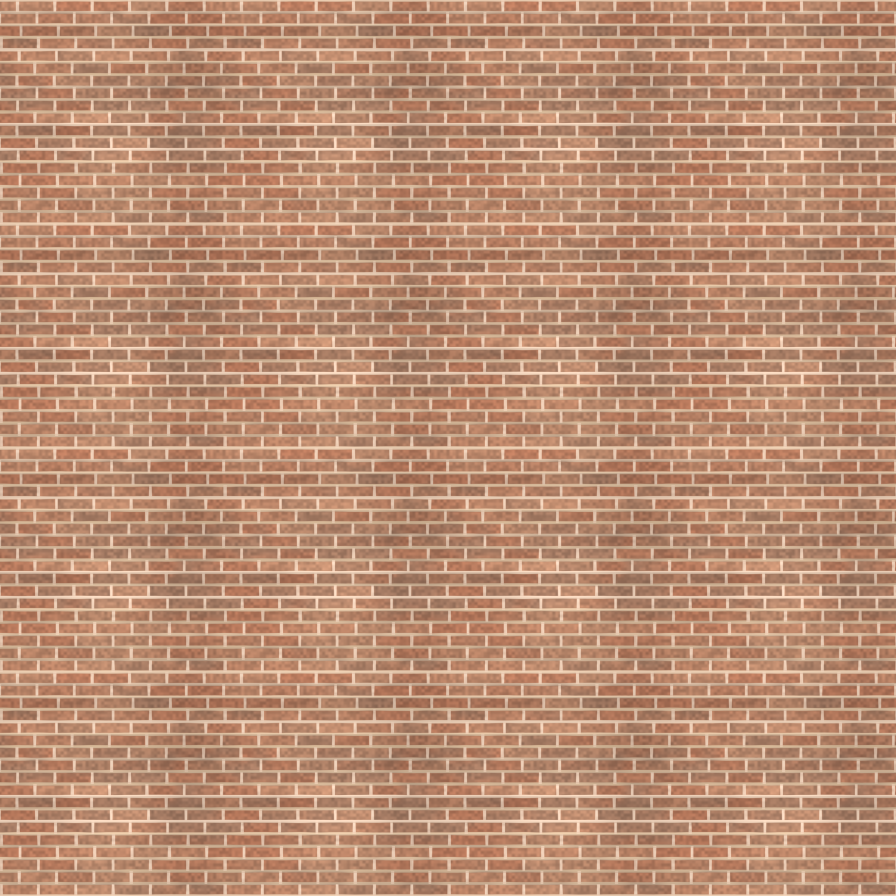
Give the GLSL for this texture, as a Shadertoy shader.

```glsl
// Seamless wall of slim clay bricks in running bond with pale, uneven mortar.

const vec2 BRICKS = vec2(24.0, 72.0);     // bricks across, courses up
const vec2 PATCH = vec2(6.0, 18.0);       // bricks and courses before the wear repeats
const float GRAIN_CELLS = 72.0;           // grain cells along one patch side
const vec2 STAIN_CELLS = vec2(12.0, 18.0);
const vec2 CLOUD_CELLS = vec2(3.0, 4.0);  // broad tone areas in one patch
const float BED_HALF = 0.12;              // half bed joint, in course heights
const float HEAD_HALF = 0.12;             // half head joint, in course heights
const float SOFTNESS = 0.06;              // least edge blur, in course heights
const float ROW_JITTER = 0.14;            // sideways drift of courses, in bricks
const float GRAIN_AMOUNT = 0.22;
const float BRICK_AMOUNT = 0.06;
const float ROW_AMOUNT = 0.09;
const float CLOUD_AMOUNT = 0.14;

const vec3 CLAY_RED = vec3(0.70, 0.46, 0.35);
const vec3 CLAY_TAN = vec3(0.71, 0.52, 0.41);
const vec3 CLAY_DULL = vec3(0.63, 0.47, 0.38);
const vec3 MORTAR_PALE = vec3(0.94, 0.83, 0.74);
const vec3 MORTAR_WARM = vec3(0.87, 0.75, 0.61);
const vec3 MORTAR_SHADE = vec3(0.67, 0.57, 0.49);

float hash(vec2 p) {
    return fract(sin(dot(p, vec2(127.1, 311.7))) * 43758.5453);
}

// Value noise that wraps after the given number of cells
float wrapNoise(vec2 p, vec2 period) {
    vec2 i = floor(p), f = fract(p);
    f = f * f * (3.0 - 2.0 * f);
    vec2 a = mod(i, period), b = mod(i + 1.0, period);
    return mix(mix(hash(a), hash(vec2(b.x, a.y)), f.x),
               mix(hash(vec2(a.x, b.y)), hash(b), f.x), f.y);
}

vec3 brickColor(vec2 id, float grain, float stain, float cloud) {
    float kind = mix(hash(id + 3.7), cloud, 0.4);
    float dull = 0.45 * hash(id + 19.3) + 0.3 * stain + 0.25 * hash(vec2(id.y, 53.0));
    vec3 clay = mix(CLAY_RED, CLAY_TAN, smoothstep(0.25, 0.7, kind));
    clay = mix(clay, CLAY_DULL, smoothstep(0.4, 0.8, dull));
    float tone = BRICK_AMOUNT * (hash(id + 41.1) - 0.5);
    return clay * (1.0 + tone + GRAIN_AMOUNT * (grain - 0.5));
}

void mainImage(out vec4 fragColor, in vec2 fragCoord) {
    vec2 uv = fragCoord / iResolution.xy;
    vec2 wall = uv * BRICKS;

    // Running bond with a small drift for each course
    float row = mod(floor(wall.y), PATCH.y);
    float drift = ROW_JITTER * (hash(vec2(row, 7.0)) - 0.5);
    wall.x += 0.5 * mod(row, 2.0) + drift;
    vec2 id = mod(floor(wall), PATCH);
    vec2 cell = fract(wall);

    // Wrapping grain, stains and broad clouds of tone
    vec2 patchUv = uv * BRICKS / PATCH;
    float grain = wrapNoise(patchUv * GRAIN_CELLS, vec2(GRAIN_CELLS));
    float stain = wrapNoise(patchUv * STAIN_CELLS, STAIN_CELLS);
    float cloud = wrapNoise(patchUv * CLOUD_CELLS + 0.5, CLOUD_CELLS);

    // Distance to the joint centres, measured in course heights
    vec2 aspect = vec2(BRICKS.y / BRICKS.x, 1.0);
    vec2 joint = (0.5 - abs(cell - 0.5)) * aspect;
    float pixel = BRICKS.y / min(iResolution.x, iResolution.y);
    float blur = max(SOFTNESS, 0.6 * pixel);
    float wobble = 0.04 * (stain - 0.5);
    float bed = 1.0 - smoothstep(BED_HALF - blur, BED_HALF + blur, joint.y + wobble);
    float head = 1.0 - smoothstep(HEAD_HALF - blur, HEAD_HALF + blur, joint.x + wobble);

    // Bed joints vary by course and are shaded under the brick above
    float bedRow = mod(floor(wall.y + 0.5), PATCH.y);
    vec3 bedColor = mix(MORTAR_PALE, MORTAR_WARM, hash(vec2(bedRow, 23.0)));
    float side = cell.y - step(0.5, cell.y);
    float under = 1.0 - smoothstep(-0.14, 0.06, side);
    float worn = 0.4 * under + 0.5 * smoothstep(0.5, 0.9, hash(vec2(bedRow, 31.0)));
    bedColor = mix(bedColor, MORTAR_SHADE, worn * (0.4 + 0.8 * stain));

    // Lay bricks, then beds, then the brighter head joints
    vec3 color = brickColor(id, grain, stain, cloud);
    color = mix(color, bedColor, bed);
    color = mix(color, MORTAR_PALE, head * (1.0 - 0.4 * bed) * (0.75 + 0.25 * grain));

    // Drift of tone between courses and across the wall
    float rowTone = ROW_AMOUNT * (hash(vec2(row, 61.0)) - 0.5);
    color *= 1.0 + rowTone + CLOUD_AMOUNT * (cloud - 0.5);
    fragColor = vec4(color, 1.0);
}
```
